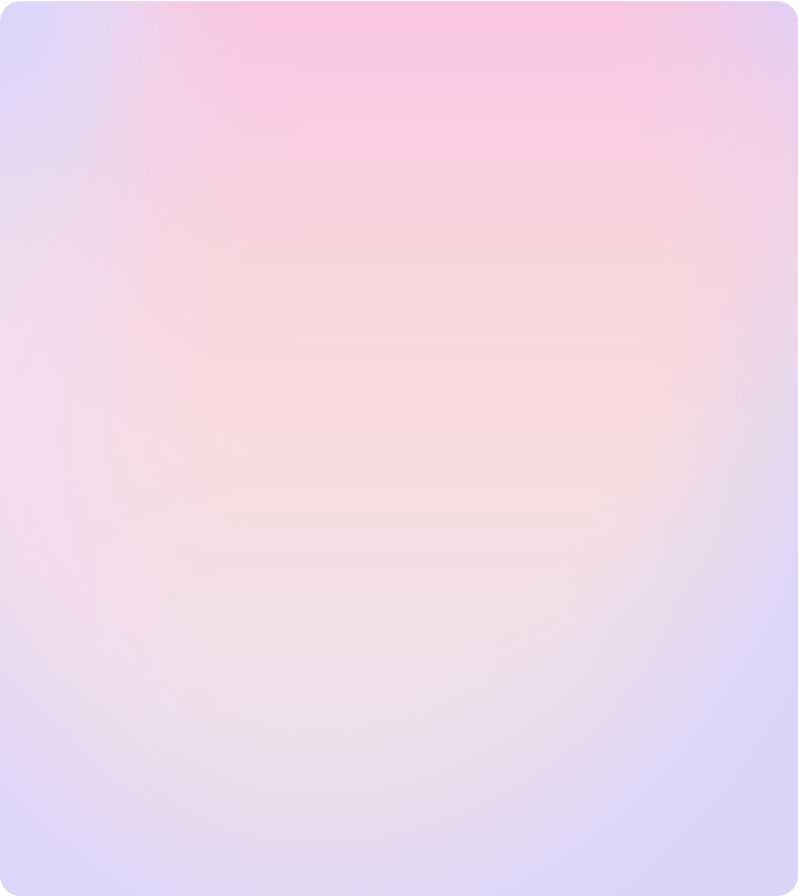
Reproduce this background procedurally as a Shadertoy shader.

```glsl
// Soft pastel card: a rose-to-mist gradient inside a lavender rim with rounded corners.

const vec3 PINK     = vec3(0.977, 0.775, 0.894);
const vec3 ROSE     = vec3(0.981, 0.832, 0.867);
const vec3 PEACH    = vec3(0.967, 0.862, 0.876);
const vec3 MIST     = vec3(0.941, 0.875, 0.910);
const vec3 VEIL     = vec3(0.953, 0.863, 0.927);
const vec3 LAVENDER = vec3(0.850, 0.834, 0.981);
const vec3 PAPER    = vec3(1.0);

// Heights of the colour stops, measured down from the top
const float ROSE_AT  = 0.28;
const float PEACH_AT = 0.50;
const float MIST_AT  = 0.75;

// Warm oval: everything outside it turns lavender
const vec2  OVAL_CENTRE = vec2(0.40, 0.30);
const vec2  OVAL_RADII  = vec2(0.60, 0.67);
const vec2  OVAL_FADE   = vec2(0.68, 1.28);
const float UPPER_RIM   = 0.60;

// Corner glows
const vec2  LEFT_GLOW_SIZE   = vec2(0.17, 0.22);
const float LEFT_GLOW        = 0.90;
const vec2  RIGHT_GLOW_SIZE  = vec2(0.10, 0.08);
const float RIGHT_GLOW       = 0.35;
const float VEIL_WIDTH       = 0.32;

// Card outline, in canvas widths
const float CORNER_RADIUS = 0.026;
const float TOP_GAP       = 0.0015;

float ramp(float from, float to, float x) {
    return clamp((x - from) / (to - from), 0.0, 1.0);
}

float glow(vec2 p, vec2 centre, vec2 size) {
    vec2 q = (p - centre) / size;
    return exp(-dot(q, q));
}

float roundedBox(vec2 p, vec2 halfSize, float radius) {
    vec2 q = abs(p) - halfSize + radius;
    return length(max(q, 0.0)) + min(max(q.x, q.y), 0.0) - radius;
}

vec3 warmGradient(float down) {
    vec3 color = mix(PINK, ROSE, ramp(0.0, ROSE_AT, down));
    color = mix(color, PEACH, ramp(ROSE_AT, PEACH_AT, down));
    return mix(color, MIST, ramp(PEACH_AT, MIST_AT, down));
}

// Share of lavender at p, from the oval rim and both upper corners
float lavenderAmount(vec2 p) {
    float d = length((p - OVAL_CENTRE) / OVAL_RADII);
    float rim = smoothstep(OVAL_FADE.x, OVAL_FADE.y, d);
    rim *= mix(UPPER_RIM, 1.0, smoothstep(0.2, 0.55, p.y));
    float left = LEFT_GLOW * glow(p, vec2(0.0), LEFT_GLOW_SIZE);
    float right = RIGHT_GLOW * glow(p, vec2(1.0, 0.0), RIGHT_GLOW_SIZE);
    return 1.0 - (1.0 - rim) * (1.0 - left) * (1.0 - right);
}

void mainImage(out vec4 fragColor, in vec2 fragCoord) {
    vec2 uv = fragCoord / iResolution.xy;
    vec2 p = vec2(uv.x, 1.0 - uv.y);

    // Layered colour field
    vec3 color = warmGradient(p.y);
    color = mix(color, VEIL, 1.0 - smoothstep(0.0, VEIL_WIDTH, p.x));
    color = mix(color, LAVENDER, lavenderAmount(p));

    // Rounded card on paper
    float pixel = 1.0 / iResolution.x;
    vec2 canvas = iResolution.xy * pixel;
    vec2 halfSize = 0.5 * (canvas - vec2(0.0, TOP_GAP));
    float edge = roundedBox(fragCoord * pixel - halfSize, halfSize, CORNER_RADIUS);
    float inside = clamp(0.5 - edge / pixel, 0.0, 1.0);

    fragColor = vec4(mix(PAPER, color, inside), 1.0);
}
```
